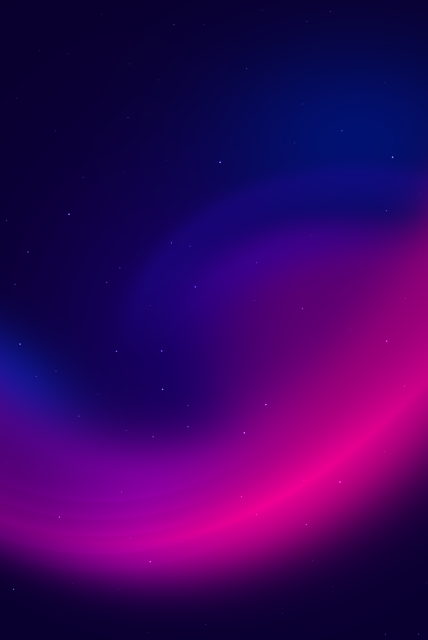
Reproduce this background procedurally as a WebGL 1 fragment shader.

```glsl
precision highp float;

uniform vec2 u_resolution;

// Palette
const vec3 NIGHT = vec3(0.035, 0.0, 0.18);
const vec3 INDIGO = vec3(0.10, 0.0, 0.42);
const vec3 SKY_BLUE = vec3(0.0, 0.075, 0.47);
const vec3 EDGE_BLUE = vec3(0.0, 0.11, 0.60);
const vec3 ARC_BLUE = vec3(0.13, 0.03, 0.60);
const vec3 ARC_VIOLET = vec3(0.25, 0.0, 0.62);
const vec3 PLUM = vec3(0.36, 0.0, 0.45);
const vec3 VIOLET = vec3(0.50, 0.0, 0.66);
const vec3 MAGENTA = vec3(0.54, 0.0, 0.46);
const vec3 PINK = vec3(0.96, 0.0, 0.58);
const vec3 STAR_COLOR = vec3(0.65, 0.55, 1.0);

// Layout in units of the canvas height: parabolas are (x, y, curvature)
const vec3 RIDGE = vec3(0.182, 0.150, 1.075);
const vec3 CREST = vec3(0.234, 0.247, 1.613);
const vec2 ARC_CENTER = vec2(0.56, 0.453);
const vec2 INNER_RADII = vec2(0.273, 0.176);
const vec2 OUTER_RADII = vec2(0.365, 0.280);
const vec2 SKY_CENTER = vec2(0.56, 0.78);
const vec2 SKY_SIZE = vec2(0.22, 0.15);
const vec2 EDGE_CENTER = vec2(0.01, 0.41);
const vec2 EDGE_SIZE = vec2(0.14, 0.065);
const vec2 EDGE_AXIS = vec2(0.8, -0.6);

const float STAR_CELLS = 14.0;
const float STAR_DENSITY = 0.65;
const float STREAK_STEP = 0.027;

float hash(vec2 p) {
  return fract(sin(dot(p, vec2(127.1, 311.7))) * 43758.5453);
}

float gauss(float x) {
  return exp(-x * x);
}

float blob(vec2 offset, vec2 size) {
  vec2 q = offset / size;
  return exp(-dot(q, q));
}

// Approximate signed distance, positive above the curve
float curveDistance(vec2 p, vec3 curve) {
  float dx = p.x - curve.x;
  float slope = 2.0 * curve.z * dx;
  return (p.y - curve.y - curve.z * dx * dx) / sqrt(1.0 + slope * slope);
}

vec3 background(vec2 p) {
  vec3 color = mix(NIGHT, INDIGO, blob(p - vec2(0.35, 0.48), vec2(0.28, 0.28)));
  color = mix(color, SKY_BLUE, 0.9 * blob(p - SKY_CENTER, SKY_SIZE));
  vec2 e = p - EDGE_CENTER;
  vec2 along = vec2(dot(e, EDGE_AXIS), dot(e, vec2(-EDGE_AXIS.y, EDGE_AXIS.x)));
  return mix(color, EDGE_BLUE, 0.9 * blob(along, EDGE_SIZE));
}

vec3 addArcs(vec3 color, vec2 p, float ridge) {
  float inner = length((p - ARC_CENTER) / INNER_RADII);
  float outer = length((p - ARC_CENTER) / OUTER_RADII);
  float upper = smoothstep(0.42, 0.58, p.y);

  // Each rim is crisp outside and soft inside
  float outerRim = gauss((outer - 0.97) / (outer > 0.97 ? 0.07 : 0.22));
  color = mix(color, ARC_BLUE, 0.38 * outerRim * upper);

  float fill = smoothstep(1.3, 0.75, inner) * smoothstep(0.22, 0.48, p.x);
  color = mix(color, PLUM, 0.95 * fill * smoothstep(-0.06, 0.06, ridge));

  float innerRim = gauss((inner - 1.0) / (inner > 1.0 ? 0.20 : 0.26));
  return mix(color, ARC_VIOLET, 0.6 * innerRim * upper * gauss((p.x - 0.42) / 0.2));
}

vec3 addWave(vec3 color, vec2 p, float ridge) {
  float crest = curveDistance(p, CREST);
  float under = gauss(min(ridge, 0.0) / (0.05 + 0.06 * p.x));

  // Broad violet body
  float body = gauss(max(crest, 0.0) / 0.075) * under;
  vec3 bodyColor = mix(VIOLET, MAGENTA, smoothstep(0.2, 0.55, p.x));
  color = mix(color, bodyColor, body * mix(0.55, 0.92, smoothstep(0.0, 0.25, p.x)));

  // Hot pink ridge, strongest right of the middle
  float strength = 0.2 + 0.75 * gauss((p.x - 0.46) / 0.27);
  float above = exp(-pow(max(ridge, 0.0) / 0.065, 1.3));
  float below = 0.75 * under + 0.25 * exp(min(ridge, 0.0) / 0.012);
  color = mix(color, PINK, strength * above * below);

  // Faint streaks that follow the ridge
  float streaks = 0.0;
  for (int i = 0; i < 5; i++) {
    float d = ridge - (float(i) - 1.5) * STREAK_STEP - 0.06 * (p.x - 0.2);
    streaks += smoothstep(-0.003, 0.003, d) * exp(-max(d, 0.0) / 0.012);
  }
  return color * (1.0 + 0.06 * streaks * body * smoothstep(0.5, 0.15, p.x));
}

float stars(vec2 p) {
  vec2 cell = floor(p * STAR_CELLS);
  vec2 spot = 0.1 + 0.8 * vec2(hash(cell), hash(cell + 17.3));
  float level = hash(cell + 41.7);
  float size = mix(0.0013, 0.0022, level);
  float dist = length(p - (cell + spot) / STAR_CELLS);
  float shown = step(hash(cell + 73.1), STAR_DENSITY);
  return shown * (0.15 + 0.85 * level * level * level) * smoothstep(size, 0.0, dist);
}

void main() {
  vec2 p = gl_FragCoord.xy / u_resolution.y;
  float ridge = curveDistance(p, RIDGE);
  vec3 color = addArcs(background(p), p, ridge);
  color = addWave(color, p, ridge);
  color += STAR_COLOR * stars(p);
  gl_FragColor = vec4(color, 1.0);
}
```
